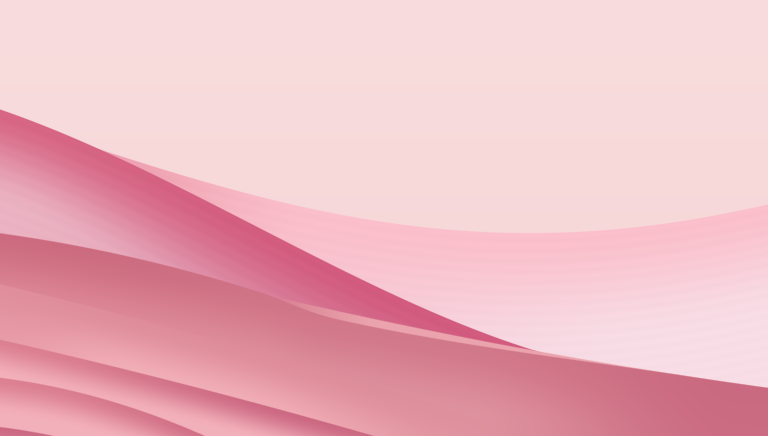
This background is drawn by a WebGL 2 fragment shader. Its source:

```glsl
#version 300 es
precision highp float;
// Layered satin waves in rose and blush under a pale plain sky.
// Each sheet lies below a polynomial edge curve and is shaded by the
// depth beneath that edge; sheets are painted from back to front.

uniform vec2 u_resolution;
out vec4 fragColor;

// Smooth coverage of a sheet, given the depth below its edge.
float cover(float depth) {
    float soft = 0.9 / u_resolution.y;
    return smoothstep(-soft, soft, depth);
}

// Edge curves: height as a function of x, both from 0 to 1.
float paleEdge(float x) {
    float d = x - 0.69;
    return 0.4654 + d * d * (0.715 - 0.33 * d * d);
}

float ribbonEdge(float x) {
    float d = x - 0.5;
    return 0.749 - x * (0.829 - 0.9 * d * d);
}

float stripEdge(float x) {
    float d = x - 0.39;
    return 0.306 - 0.40 * d + 0.13 * d * d;
}

float roseEdge(float x) {
    float left = 0.465 - x * (0.24 + 0.47 * x);
    float right = stripEdge(x) - 0.019 * (1.0 - smoothstep(0.45, 0.9, x));
    return mix(left, right, smoothstep(0.34, 0.46, x));
}

float foldEdge(float x, float start, float slope, float bend) {
    return start - slope * x - bend * x * x;
}

// Faint threads that run along a sheet.
float threads(float depth, float count) {
    return 0.004 * sin(6.2832 * count * depth);
}

vec3 paleSheet(float x, float depth) {
    vec3 rim = mix(vec3(0.93, 0.62, 0.68), vec3(0.98, 0.745, 0.79), smoothstep(0.12, 0.42, x));
    vec3 body = mix(vec3(0.96, 0.76, 0.81), vec3(0.97, 0.865, 0.90), smoothstep(0.2, 0.85, x));
    return mix(rim, body, smoothstep(-0.02, 0.27, depth)) + threads(depth, 42.0);
}

vec3 ribbonSheet(float x, float depth) {
    vec3 rim = mix(vec3(0.84, 0.39, 0.51), vec3(0.82, 0.35, 0.49), smoothstep(0.0, 0.5, x));
    vec3 body = mix(vec3(0.92, 0.70, 0.76), vec3(0.87, 0.60, 0.69), smoothstep(0.0, 0.45, x));
    float reach = 0.22 + 0.06 * smoothstep(0.0, 0.3, x);
    return mix(rim, body, smoothstep(-0.01, reach, depth)) + threads(depth, 38.0);
}

vec3 roseSheet(float x, float depth) {
    vec3 rim = mix(vec3(0.80, 0.42, 0.50), vec3(0.82, 0.47, 0.54), smoothstep(0.1, 0.5, x));
    vec3 body = mix(vec3(0.87, 0.54, 0.59), vec3(0.87, 0.57, 0.62), smoothstep(0.1, 0.5, x));
    vec3 color = mix(rim, body, smoothstep(0.0, 0.17, depth));
    // The far right sinks into a deeper rose.
    return mix(color, vec3(0.79, 0.41, 0.50), 0.9 * smoothstep(0.6, 0.95, x));
}

void main() {
    vec2 uv = gl_FragCoord.xy / u_resolution;
    float x = uv.x;
    float y = uv.y;

    // Plain backdrop with a slight warm shift.
    vec3 color = mix(vec3(0.967, 0.847, 0.852), vec3(0.972, 0.860, 0.862), smoothstep(0.4, 1.0, y));

    // Pale wave on the right.
    float depth = paleEdge(x) - y;
    color = mix(color, paleSheet(x, depth), cover(depth) * step(0.1, x));

    // Pink ribbon crossing down from the left.
    depth = ribbonEdge(x) - y;
    color = mix(color, ribbonSheet(x, depth), cover(depth) * (1.0 - smoothstep(0.76, 0.79, x)));

    // Thin light strip on the crest of the rose sheet.
    depth = stripEdge(x) - y;
    vec3 strip = mix(vec3(0.86, 0.53, 0.59), vec3(0.92, 0.64, 0.68), smoothstep(0.36, 0.5, x));
    color = mix(color, strip, cover(depth) * smoothstep(0.34, 0.40, x));

    // Rose sheet across the bottom.
    depth = roseEdge(x) - y;
    color = mix(color, roseSheet(x, depth), cover(depth));

    // Broad inner fold that brightens with depth and fades to the right.
    depth = foldEdge(x, 0.348, 0.42, 0.12) - y;
    vec3 fold = mix(vec3(0.87, 0.55, 0.60), vec3(0.95, 0.69, 0.72), smoothstep(0.0, 0.14, depth));
    fold = mix(fold, vec3(0.88, 0.56, 0.61), 0.6 * (1.0 - smoothstep(0.0, 0.18, x)));
    color = mix(color, fold, cover(depth) * (1.0 - smoothstep(0.3, 0.72, x)));

    // Narrow folds in the lower left corner, each dark at its rim.
    for (int i = 0; i < 3; i++) {
        float n = float(i);
        float start = 0.221 - 0.0874 * n - 0.0128 * n * (n - 1.0);
        float slope = i == 0 ? 0.40 : 0.22;
        float bend = i == 0 ? 0.11 : 1.05;
        depth = foldEdge(x, start, slope, bend) - y;
        vec3 rim = mix(vec3(0.86, 0.50, 0.57), vec3(0.80, 0.41, 0.51), i == 2 ? 1.0 : smoothstep(0.0, 0.4, x));
        vec3 body = vec3(0.95, 0.69, 0.73);
        color = mix(color, mix(rim, body, smoothstep(0.0, 0.085, depth)), cover(depth));
    }

    fragColor = vec4(clamp(color, 0.0, 1.0), 1.0);
}
```
